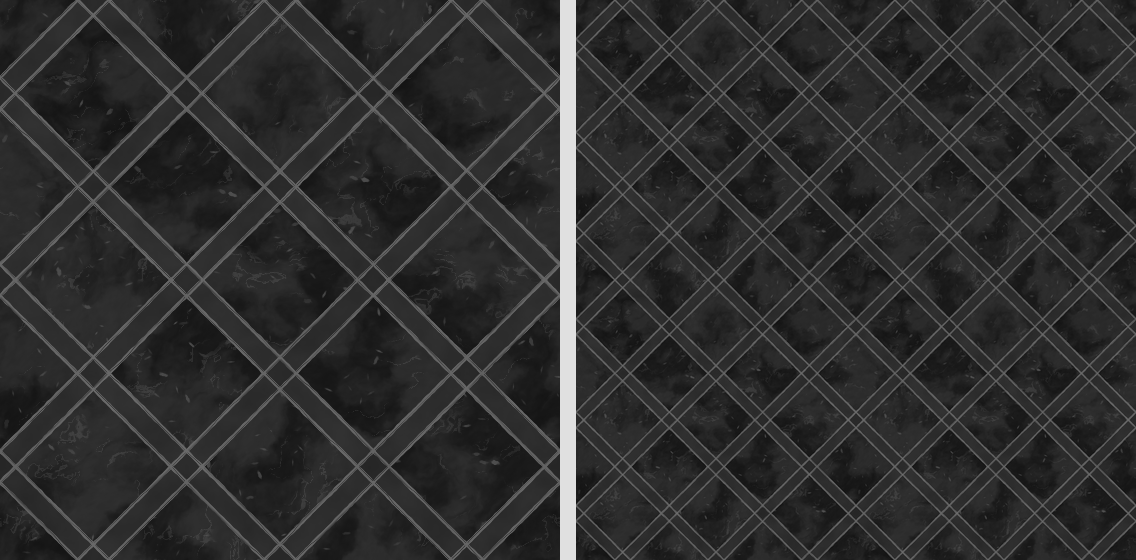
Left: one tile. Right: repeated 2 by 2.
Write a Shadertoy shader that draws this texture.

```glsl
// Dark marble floor: square tiles set diagonally, framed by plain stone bands
// with pale worn joints. A rotated lattice gives tiles and bands; wrapped tile
// ids seed the clouds, veins and flecks, so the whole canvas repeats.

const float REPEATS = 3.0;        // lattice periods across and down
const float BAND_HALF = 0.084;    // band centre to joint centre
const float JOINT_HALF = 0.0125;
const vec3 BAND_COLOR = vec3(0.178);
const vec3 JOINT_COLOR = vec3(0.395);
const vec3 SLIT_COLOR = vec3(0.19);
const vec3 FLECK_COLOR = vec3(0.36);

float hash(vec2 p) {
    vec3 q = fract(p.xyx * vec3(0.1031, 0.1030, 0.0973));
    q += dot(q, q.yzx + 33.33);
    return fract((q.x + q.y) * q.z);
}

// Value noise that wraps after a whole number of cells.
float noise(vec2 p, float period, float seed) {
    vec2 i = floor(p), f = fract(p);
    f = f * f * (3.0 - 2.0 * f);
    vec2 a = mod(i, period) + seed, b = mod(i + 1.0, period) + seed;
    return mix(mix(hash(a), hash(vec2(b.x, a.y)), f.x),
               mix(hash(vec2(a.x, b.y)), hash(b), f.x), f.y);
}

float fbm(vec2 p, float period, float seed) {
    float sum = 0.0, amp = 0.516;
    for (int k = 0; k < 5; k++) {
        sum += amp * noise(p, period, seed + 17.0 * float(k));
        p *= 2.0;
        period *= 2.0;
        amp *= 0.5;
    }
    return sum;
}

vec2 rotate(vec2 p, float angle) {
    float c = cos(angle), s = sin(angle);
    return vec2(c * p.x + s * p.y, c * p.y - s * p.x);
}

// Scattered elongated chips, at most one per grid cell.
float flecks(vec2 p, float density, float seed, float blur) {
    vec2 cell = floor(p);
    float ragged = 0.7 + 0.6 * noise(p * 7.0, 512.0, seed);
    float cover = 0.0;
    for (int y = -1; y <= 1; y++)
    for (int x = -1; x <= 1; x++) {
        vec2 id = cell + vec2(x, y), key = mod(id, 64.0) + seed;
        float size = hash(key + 5.3);
        vec2 centre = id + vec2(hash(key + 1.7), hash(key + 9.1));
        vec2 q = rotate(p - centre, 3.0 * hash(key + 3.9));
        vec2 radius = vec2(0.12 + 0.2 * size, 0.05 + 0.11 * size * size * size);
        float d = (length(q / radius) - ragged) * radius.y;
        float shown = step(hash(key), density) * (0.35 + 0.65 * hash(key + 7.7));
        cover = max(cover, shown * (1.0 - smoothstep(-blur, blur, d)));
    }
    return cover;
}

// Marble of one tile; local runs from -0.5 to 0.5.
vec3 marble(vec2 local, vec2 id, float px) {
    float seed = floor(200.0 * hash(id + 2.0));
    float busy = hash(id + 11.0);
    vec2 p = rotate(local, 0.25 + 1.2 * (hash(id + 23.0) - 0.5));
    vec2 warp = vec2(fbm(p * 5.0, 64.0, seed + 31.0), fbm(p * 5.0, 64.0, seed + 57.0)) - 0.5;

    float cloud = fbm(p * vec2(2.6, 3.4) + warp, 64.0, seed);
    float tone = mix(0.092, 0.172, smoothstep(0.28, 0.66, cloud));
    tone += 0.016 * (hash(id + 41.0) - 0.5);
    tone += 0.03 * (fbm(p * vec2(14.0, 24.0), 64.0, seed + 73.0) - 0.5);

    // Thin broken veins follow the mid level of stretched noise.
    float field = fbm(p * vec2(2.5, 6.0) + 1.6 * warp, 64.0, seed + 91.0);
    float vein = 1.0 - smoothstep(0.0, 0.03, abs(field - 0.5));
    float broken = smoothstep(0.42, 0.7, noise(p * 7.0, 64.0, seed + 13.0));
    tone += 0.075 * vein * broken;

    float chip = flecks(p * 10.0, mix(0.06, 0.32, busy * busy), seed, px * 7.0);
    return mix(vec3(tone), FLECK_COLOR, 0.75 * chip);
}

void mainImage(out vec4 fragColor, in vec2 fragCoord) {
    vec2 p = fragCoord / iResolution.xy * REPEATS;
    float px = 1.414 * REPEATS / iResolution.y;

    // Diagonal lattice: tiles at whole numbers, bands at the halves.
    vec2 uv = vec2(p.x + p.y, p.x - p.y);
    vec2 tile = floor(uv + 0.5);
    vec2 id = mod(vec2(tile.x + tile.y, tile.x - tile.y), 2.0 * REPEATS);
    vec2 local = uv - tile;
    vec2 fromBand = abs(fract(uv) - 0.5);

    // Bands of plain, faintly mottled stone.
    float mottle = fbm(p * 6.0, 6.0 * REPEATS, 7.0) - 0.5;
    vec3 band = BAND_COLOR + 0.06 * mottle;
    vec2 inBand = 1.0 - smoothstep(-0.5 * px, 0.5 * px, fromBand - BAND_HALF);
    band *= 1.0 - 0.1 * inBand.x * inBand.y;
    vec3 color = mix(marble(local, id, px), band, max(inBand.x, inBand.y));

    // Joints with ragged edges and a dark slit that drifts from side to side.
    float rough = 0.006 * (noise(p * 40.0, 40.0 * REPEATS, 3.0) - 0.5);
    float drift = smoothstep(0.4, 0.6, noise(p * 4.0, 4.0 * REPEATS, 19.0));
    float wear = smoothstep(0.2, 0.7, noise(p * 9.0, 9.0 * REPEATS, 43.0));
    vec2 off = fromBand - BAND_HALF;
    vec2 bar = 1.0 - smoothstep(-0.5 * px, 0.5 * px, abs(off) + rough - JOINT_HALF);
    vec2 slit = 1.0 - smoothstep(0.0, 0.002 + 0.5 * px, abs(off - mix(-0.005, 0.005, drift)));
    slit *= 1.0 - bar.yx;
    vec3 joint = JOINT_COLOR + 0.07 * mottle;
    joint = mix(joint, SLIT_COLOR, max(slit.x, slit.y) * mix(0.3, 0.85, wear));
    color = mix(color, joint, max(bar.x, bar.y));

    fragColor = vec4(color, 1.0);
}
```
